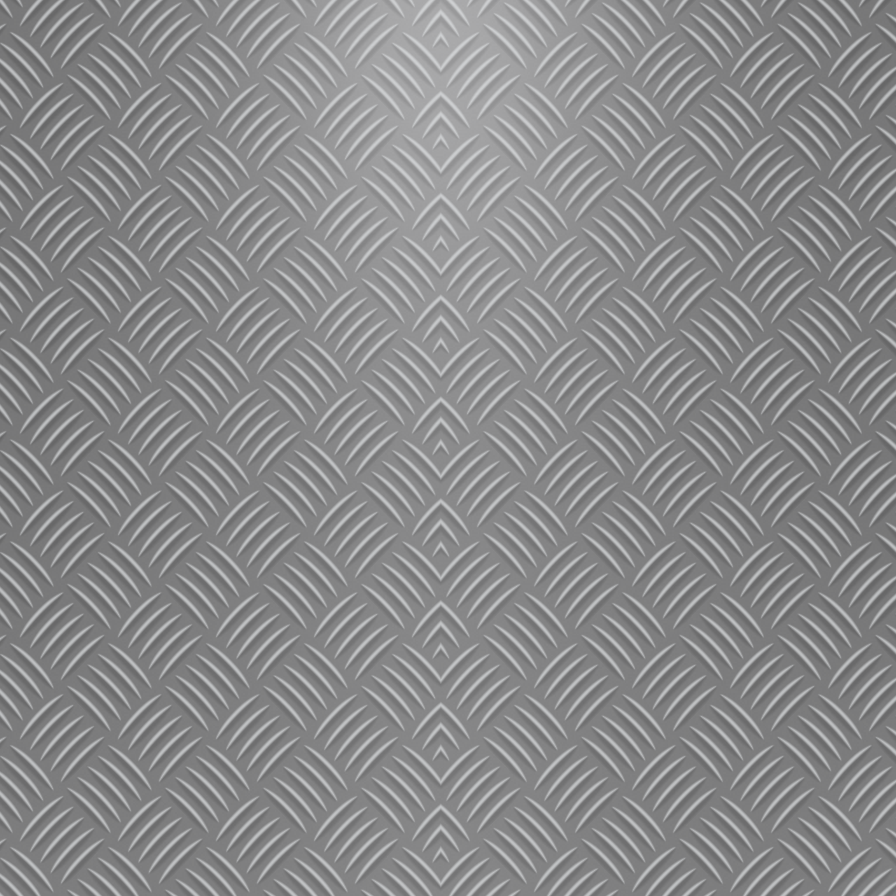
Give the GLSL for this texture, as a WebGL 2 fragment shader.

```glsl
#version 300 es
precision highp float;

uniform vec2 u_resolution;
out vec4 outColor;

// Layout, in canvas units
const float MIRROR_X = 0.492;
const vec2 PERIOD = vec2(0.1094, 0.1137);
const vec2 GROUP_ORIGIN = vec2(-0.0408, 0.5752);
const float CELL_SIZE = 0.079;

// Bars, in units of one diagonal cell
const float BAR_SPACING = 0.209;
const float LAST_BAR = 2.0;
const float BAR_HALF_LENGTH = 0.46;
const float BAR_BOW = 0.038;
const float RIDGE_HALF_WIDTH = 0.025;
const float SHADE_HALF_WIDTH = 0.036;
const float MIN_SOFTNESS = 0.022;

// Metal tones
const vec3 STEEL = vec3(0.490, 0.490, 0.493);
const vec3 STEEL_TINT = vec3(1.0, 1.002, 1.012);
const vec3 RIDGE = vec3(0.745, 0.752, 0.758);
const float SHADE_DEPTH = 0.065;
const float GLOW_TOP = 0.14;
const float GLOW_AXIS = 0.035;
const float EDGE_DIM = 0.022;
const float GRAIN = 0.008;

float hash(vec2 p) {
    return fract(sin(dot(p, vec2(127.1, 311.7))) * 43758.5453);
}

// Soft band around zero
float band(float d, float halfWidth, float softness) {
    return smoothstep(-softness, softness, halfWidth - abs(d));
}

// Brushed plate lit from the top of the mirror axis
vec3 plateColor(vec2 p) {
    float dx = p.x - MIRROR_X;
    float dy = 1.0 - p.y;
    float glow = GLOW_TOP * exp(-dx * dx / 0.045 - dy * dy / 0.13);
    glow += GLOW_AXIS * exp(-dx * dx / 0.03);
    glow -= EDGE_DIM * smoothstep(0.2, 0.5, abs(dx)) * smoothstep(0.0, 0.45, p.y);
    return STEEL + glow * STEEL_TINT;
}

// Coverage of the bright ridge (x) and the shaded lower face (y)
vec2 treadBars(vec2 p, float softness) {
    vec2 q = (p - GROUP_ORIGIN) / PERIOD;
    vec2 diagonal = vec2(q.x + q.y, q.x - q.y);
    vec2 cell = round(diagonal);
    vec2 local = diagonal - cell;

    // Neighbouring cells turn by a quarter; "across" always points upward
    bool turned = mod(cell.x + cell.y, 2.0) > 0.5;
    float along = turned ? local.x : local.y;
    float across = turned ? -local.y : local.x;

    // Five slightly bowed bars with pointed ends
    float t = along / BAR_HALF_LENGTH;
    across += BAR_BOW * (t * t - 0.4);
    float index = clamp(round(across / BAR_SPACING), -LAST_BAR, LAST_BAR);
    float d = across - index * BAR_SPACING;
    float taper = max(1.0 - abs(t * t * t), 0.0);
    float ends = smoothstep(0.0, 0.28, taper);

    float ridge = band(d - 0.02 * taper, RIDGE_HALF_WIDTH * taper, softness);
    float shade = band(d + 0.045 * taper, SHADE_HALF_WIDTH * taper, softness * 1.4);
    return vec2(ridge, shade) * ends;
}

void main() {
    vec2 p = gl_FragCoord.xy / u_resolution;
    float pixel = 1.0 / (min(u_resolution.x, u_resolution.y) * CELL_SIZE);
    float softness = max(MIN_SOFTNESS, pixel * 0.8);

    // The right half mirrors the left
    vec2 folded = vec2(-abs(p.x - MIRROR_X), p.y);
    vec2 bars = treadBars(folded, softness);

    vec3 plate = plateColor(p);
    vec3 ridgeColor = RIDGE + 0.35 * (plate - STEEL);
    vec3 color = plate - SHADE_DEPTH * bars.y;
    color = mix(color, ridgeColor, bars.x);
    color += GRAIN * (hash(floor(p * 512.0)) - 0.5);
    outColor = vec4(color, 1.0);
}
```
